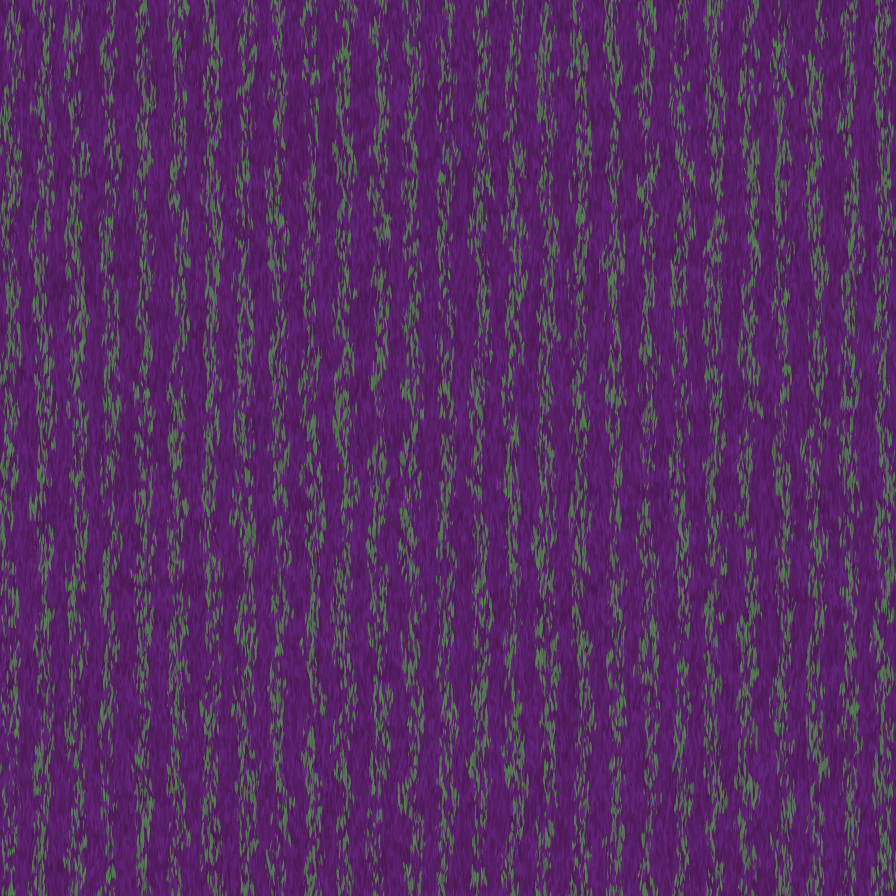
A Shadertoy shader for this texture:

```glsl
const vec3 DARK_PURPLE = vec3(0.295, 0.095, 0.325);
const vec3 BRIGHT_PURPLE = vec3(0.395, 0.145, 0.490);
const vec3 DARK_GREEN = vec3(0.315, 0.410, 0.310);
const vec3 BRIGHT_GREEN = vec3(0.345, 0.510, 0.335);

const float STRIPES = 26.67;        // stripes across the canvas
const float STRIPE_PHASE = 0.285;   // first stripe centre, in periods
const float STRIPE_SWAY = 0.34;     // sideways wander, in periods
const float STRIPE_RAGGED = 0.26;   // roughness of the stripe borders
const float GREEN_CHANCE = 0.43;    // share of green fibres inside a stripe

const int LAYERS = 6;
const vec2 CELL = vec2(0.0040, 0.018);   // one fibre per cell and layer
const float HALF_WIDTH = 0.00115;
const float HALF_LENGTH = 0.0095;
const float MAX_TILT = 0.16;

vec3 hash3(vec2 p) {
    vec3 q = fract(p.xyx * vec3(0.1031, 0.1030, 0.0973));
    q += dot(q, q.yxz + 33.33);
    return fract((q.xxy + q.yzz) * q.zyx);
}

float valueNoise(vec2 p) {
    vec2 i = floor(p), f = fract(p);
    f = f * f * (3.0 - 2.0 * f);
    float low = mix(hash3(i).x, hash3(i + vec2(1, 0)).x, f.x);
    float high = mix(hash3(i + vec2(0, 1)).x, hash3(i + vec2(1, 1)).x, f.x);
    return mix(low, high, f.y);
}

// Probability that a fibre rooted at p is green
float greenChance(vec2 p) {
    float sway = valueNoise(p * vec2(24.0, 28.0) + 11.0) - 0.5;
    float clump = valueNoise(p * vec2(85.0, 48.0) + 71.0) - 0.5;
    float x = p.x * STRIPES - STRIPE_PHASE + STRIPE_SWAY * sway;
    float fromCentre = abs(fract(x + 0.5) - 0.5);
    float edge = fromCentre + STRIPE_RAGGED * clump;
    return GREEN_CHANCE * (1.0 - smoothstep(0.16, 0.30, edge));
}

vec3 fibreColor(vec2 root, float shade, float pick) {
    float patchTone = valueNoise(root * vec2(45.0, 60.0) + 37.0) - 0.5;
    shade = clamp(shade + 0.35 * patchTone, 0.0, 1.0);
    return pick < greenChance(root) ? mix(DARK_GREEN, BRIGHT_GREEN, shade)
                                    : mix(DARK_PURPLE, BRIGHT_PURPLE, shade);
}

// Coverage of a slim, tilted fibre with pointed ends
float fibreMask(vec2 d, float tilt, float halfLength, float pixel) {
    float along = d.y / halfLength;
    float halfWidth = HALF_WIDTH * (1.0 - along * along);
    float across = abs(d.x - tilt * d.y);
    float body = clamp((halfWidth - across) / pixel + 0.5, 0.0, 1.0);
    return body * (1.0 - smoothstep(0.85, 1.0, abs(along)));
}

void mainImage(out vec4 fragColor, in vec2 fragCoord) {
    float pixel = 1.0 / iResolution.y;
    vec2 uv = fragCoord * pixel;
    vec3 color = mix(DARK_PURPLE, BRIGHT_PURPLE, 0.3);

    // Stack layers of scattered fibres, later ones on top
    for (int layer = 0; layer < LAYERS; layer++) {
        vec2 shift = hash3(vec2(float(layer) + 3.0, 17.0)).xy;
        vec2 seed = vec2(61.0, 113.0) * float(layer + 1);
        vec2 home = floor(uv / CELL + shift);
        for (int j = -1; j <= 1; j++)
        for (int i = -1; i <= 1; i++) {
            vec2 cell = home + vec2(i, j);
            vec3 place = hash3(cell + seed);
            vec3 look = hash3(cell + seed + 401.0);
            vec2 root = (cell + place.xy - shift) * CELL;
            float tilt = MAX_TILT * (2.0 * place.z - 1.0);
            float halfLength = HALF_LENGTH * mix(0.65, 1.0, look.x);
            float mask = fibreMask(uv - root, tilt, halfLength, pixel);
            if (mask > 0.0) {
                color = mix(color, fibreColor(root, look.y, look.z), mask);
            }
        }
    }
    fragColor = vec4(color, 1.0);
}
```
